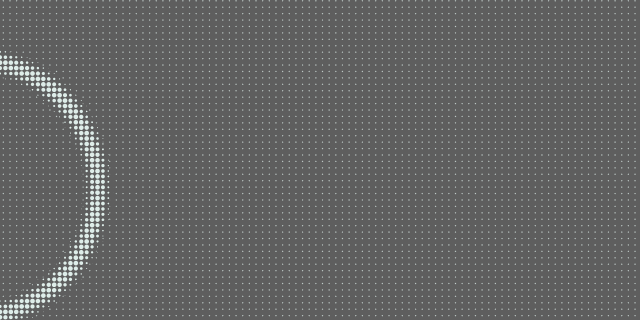
A Shadertoy shader for this background:

```glsl
// Halftone ring of pale dots rising from the left edge over a fine dot grid on grey.

// All lengths are in units of the canvas height.
const vec3 GROUND_COLOR = vec3(0.37);
const vec3 DOT_COLOR = vec3(0.87, 0.93, 0.915);

const vec2 GRID_CELL = vec2(0.02078, 0.02008);
const vec2 GRID_OFFSET = vec2(0.0, 0.0036);
const float GRID_RADIUS = 0.0015;
const float GRID_SOFTNESS = 1.3;  // edge width in pixels
const float GRID_OPACITY = 0.9;

const vec2 RING_CENTER = vec2(-0.101, 0.411);
const float RING_RADIUS = 0.406;
const float RING_CORE = 0.004;  // half width with full-size dots
const float RING_FADE = 0.056;  // half width where dots vanish
const float RING_CELL = 0.01693;
const float RING_DOT = 0.0072;  // largest dot radius

// Ring strength: 1 along the band, 0 outside it.
float ringStrength(vec2 p) {
    float offBand = abs(distance(p, RING_CENTER) - RING_RADIUS);
    return 1.0 - smoothstep(RING_CORE, RING_FADE, offBand);
}

// Nearest cell centre of a repeating grid.
vec2 cellCenter(vec2 p, vec2 cell, vec2 offset) {
    return (floor((p - offset) / cell) + 0.5) * cell + offset;
}

// Disc coverage with an edge of the given width.
float disc(vec2 p, vec2 center, float radius, float edge) {
    return clamp((radius - distance(p, center)) / edge + 0.5, 0.0, 1.0);
}

void mainImage(out vec4 fragColor, in vec2 fragCoord) {
    float pixel = 1.0 / iResolution.y;
    vec2 p = fragCoord * pixel;

    // Fine grid, hidden beneath the ring
    vec2 gridCenter = cellCenter(p, GRID_CELL, GRID_OFFSET);
    float grid = GRID_OPACITY * disc(p, gridCenter, GRID_RADIUS, GRID_SOFTNESS * pixel);
    grid *= 1.0 - smoothstep(0.05, 0.3, ringStrength(gridCenter));

    // Ring dots, sized by the strength at their centre
    vec2 ringOffset = vec2(-0.5 * RING_CELL, 0.0);
    vec2 ringCenter = cellCenter(p, vec2(RING_CELL), ringOffset);
    float strength = ringStrength(ringCenter);
    float ring = disc(p, ringCenter, RING_DOT * strength, pixel);
    ring *= smoothstep(0.0, 0.15, strength);

    fragColor = vec4(mix(GROUND_COLOR, DOT_COLOR, max(grid, ring)), 1.0);
}
```
